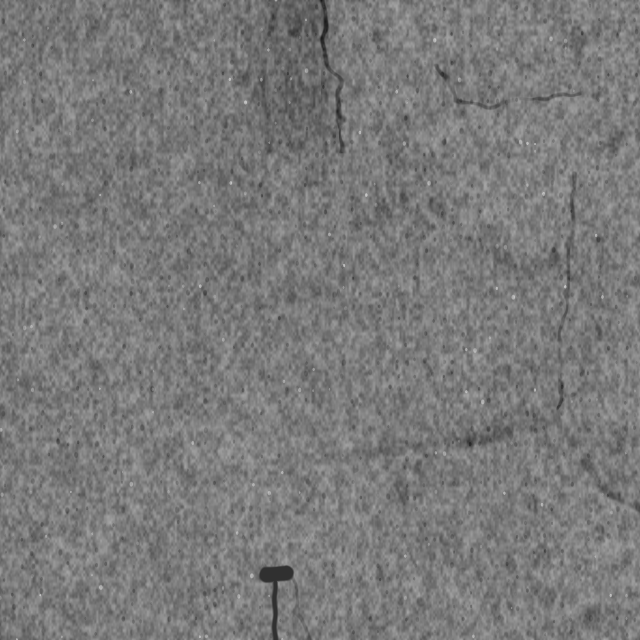
Reproduce this texture procedurally as a Shadertoy shader.

```glsl
// Worn grey asphalt: fine upright grain, pits, pale chips and damp blotches,
// crossed by ragged cracks, with a small dark T-shaped post at the bottom.
// Grain is value noise, scattered marks are hashed cells, cracks are segments.

#define BASE_GREY 0.488
#define GRAIN_CONTRAST 0.165
#define GRAIN_SCALE vec2(190.0, 115.0)
#define PIT_DEPTH 0.12
#define CHIP_GLOW 0.24
#define BLOTCH_DEPTH 0.11
#define CRACK_DEPTH 0.22
#define RAGGEDNESS 0.012
#define STAIN_DEPTH 0.085
#define POST_GREY 0.19

float hash(vec2 p) {
    return fract(sin(dot(p, vec2(127.1, 311.7))) * 43758.5453);
}

float valueNoise(vec2 p) {
    vec2 i = floor(p);
    vec2 f = fract(p);
    f = f * f * (3.0 - 2.0 * f);
    float low = mix(hash(i), hash(i + vec2(1.0, 0.0)), f.x);
    float high = mix(hash(i + vec2(0.0, 1.0)), hash(i + vec2(1.0, 1.0)), f.x);
    return mix(low, high, f.y);
}

// One soft spot of random size and strength in some cells of a grid
float spots(vec2 p, float density, float seed) {
    vec2 cell = floor(p);
    vec2 key = cell + seed;
    float sizePick = hash(key + 11.9);
    vec2 centre = 0.32 + 0.36 * vec2(hash(key + 3.1), hash(key + 7.7));
    float radius = mix(0.14, 0.32, sizePick);
    float strength = mix(0.35, 1.0, fract(sizePick * 7.0));
    float mask = 1.0 - smoothstep(0.45 * radius, radius, length(p - cell - centre));
    return mask * strength * step(hash(key), density);
}

float segmentDist(vec2 p, vec2 a, vec2 b) {
    vec2 pa = p - a;
    vec2 ba = b - a;
    return length(pa - ba * clamp(dot(pa, ba) / dot(ba, ba), 0.0, 1.0));
}

// Distance to a line bent once at b
float bentDist(vec2 p, vec2 a, vec2 b, vec2 c) {
    return min(segmentDist(p, a, b), segmentDist(p, b, c));
}

float stroke(float dist, float width) {
    return 1.0 - smoothstep(0.25 * width, width, dist);
}

// Crack darkness at a ragged position; gaps breaks the lines up
float crackMask(vec2 p, float gaps) {
    vec2 fork = vec2(0.868, 0.345);
    float topCrack = min(bentDist(p, vec2(0.505, 1.02), vec2(0.508, 0.912), vec2(0.531, 0.86)),
                         segmentDist(p, vec2(0.531, 0.86), vec2(0.533, 0.76)));
    float upperCrack = min(bentDist(p, vec2(0.685, 0.9), vec2(0.71, 0.845), vec2(0.755, 0.833)),
                           segmentDist(p, vec2(0.755, 0.833), vec2(0.91, 0.858)));
    float uprightCrack = bentDist(p, vec2(0.897, 0.73), vec2(0.888, 0.56), fork);
    float cornerCrack = bentDist(p, fork, vec2(0.945, 0.235), vec2(1.02, 0.2));
    float levelCrack = bentDist(p, fork, vec2(0.7, 0.305), vec2(0.48, 0.285));
    float stainEdge = bentDist(p, vec2(0.43, 1.0), vec2(0.412, 0.9), vec2(0.42, 0.76));
    float faintLink = bentDist(p, vec2(0.533, 0.76), vec2(0.47, 0.705), vec2(0.3, 0.72));
    float tailCrack = bentDist(p, vec2(0.455, 0.1), vec2(0.463, 0.045), vec2(0.49, -0.01));

    float broken = mix(0.35, 1.0, gaps);
    float levelFade = mix(0.15, 0.45, smoothstep(0.46, 0.72, p.x));
    float dark = 0.65 * stroke(min(upperCrack, uprightCrack), 0.005);
    dark = max(dark, 0.6 * stroke(cornerCrack, 0.011));
    dark = max(dark, levelFade * stroke(levelCrack, 0.014));
    dark = max(dark, 0.35 * stroke(stainEdge, 0.007));
    dark = max(dark, 0.22 * stroke(faintLink, 0.011));
    dark = max(dark * broken, 0.45 * stroke(tailCrack, 0.004));
    return max(dark, mix(0.7, 1.2, gaps) * stroke(topCrack, 0.0055));
}

// T-shaped post: rounded bar on a thin stem
float postMask(vec2 p) {
    float bar = segmentDist(p, vec2(0.415, 0.102), vec2(0.447, 0.104)) - 0.012;
    float stem = segmentDist(p, vec2(0.429, 0.1), vec2(0.43, -0.02)) - 0.0038;
    return 1.0 - smoothstep(-0.002, 0.002, min(bar, stem));
}

void mainImage(out vec4 fragColor, in vec2 fragCoord) {
    vec2 uv = fragCoord / iResolution.xy;
    float rightSide = smoothstep(0.42, 0.68, uv.x);

    // Shared noise: broad patches, middle mottling and edge raggedness
    float broad = valueNoise(uv * vec2(11.0, 7.0)) - 0.5;
    float mottle = valueNoise(uv * vec2(75.0, 48.0)) - 0.5;
    vec2 wobble = vec2(valueNoise(uv * 48.0), valueNoise(uv * 48.0 + 40.0)) - 0.5;
    vec2 ragged = uv + RAGGEDNESS * (wobble + 0.5 * vec2(mottle, -mottle));

    // Uneven tone and fine grain
    float grey = BASE_GREY + 0.015 * (uv.x - uv.y) + 0.04 * broad + 0.07 * mottle;
    grey += GRAIN_CONTRAST * (valueNoise(uv * GRAIN_SCALE) - 0.5);
    grey += 0.65 * GRAIN_CONTRAST * (valueNoise(uv * GRAIN_SCALE * 1.8 + 31.0) - 0.5);

    // Damp stain beside the top crack
    vec2 stainAt = (uv - vec2(0.468, 0.9)) / vec2(0.085, 0.24);
    float stain = 1.0 - smoothstep(0.3, 1.1, length(stainAt) + 0.3 * (broad + wobble.x));
    grey -= STAIN_DEPTH * stain;

    // Ragged blotches, mostly on the right
    float blotch = spots(ragged * vec2(17.0, 11.0), 0.04 + 0.3 * rightSide, 5.0);
    blotch = max(blotch, spots(ragged * vec2(29.0, 19.0) + 0.4, 0.08 + 0.17 * rightSide, 53.0));
    grey -= BLOTCH_DEPTH * blotch;

    // Small pits and pale chips
    grey -= PIT_DEPTH * spots(uv * vec2(70.0, 47.0), 0.3 + 0.1 * rightSide, 71.0);
    grey += CHIP_GLOW * spots(uv * vec2(84.0, 62.0) + 0.3, 0.045 + 0.08 * stain, 131.0);

    grey -= CRACK_DEPTH * crackMask(ragged, smoothstep(-0.25, 0.1, wobble.y));
    grey = mix(grey, POST_GREY, postMask(uv + 0.3 * (ragged - uv)));
    fragColor = vec4(vec3(clamp(grey, 0.0, 1.0)), 1.0);
}
```
